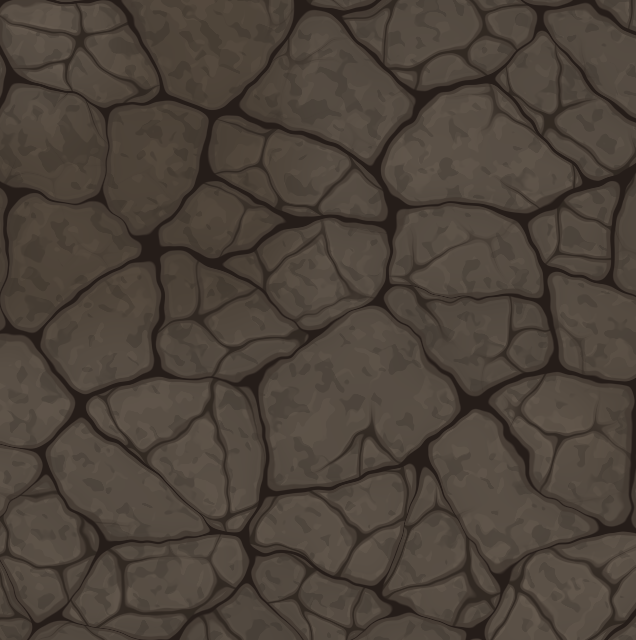
A WebGL 2 fragment shader for this texture:

```glsl
#version 300 es
precision highp float;
// Dry, cracked brown ground: irregular slabs with dark fissures, shaded rims and small flecks.
uniform vec2 u_resolution;
out vec4 fragColor;

vec2 hash2(vec2 p) {
  vec3 q = fract(p.xyx * vec3(0.1031, 0.1030, 0.0973));
  q += dot(q, q.yzx + 33.33);
  return fract((q.xx + q.yz) * q.zy);
}

float noise(vec2 p) {
  vec2 i = floor(p), f = fract(p);
  f = f * f * (3.0 - 2.0 * f);
  float low = mix(hash2(i).x, hash2(i + vec2(1, 0)).x, f.x);
  float high = mix(hash2(i + vec2(0, 1)).x, hash2(i + vec2(1, 1)).x, f.x);
  return mix(low, high, f.y);
}

vec2 noise2(vec2 p) {
  return vec2(noise(p), noise(p + vec2(37.2, 71.7))) - 0.5;
}

// Distance to the cell border in x, widened where borders meet; cell id in yz.
vec3 cells(vec2 p) {
  vec2 base = floor(p), nearest = vec2(0), id = base;
  float best = 9.0;
  for (int y = -1; y <= 1; y++)
    for (int x = -1; x <= 1; x++) {
      vec2 c = base + vec2(x, y);
      vec2 r = c + hash2(c) - p;
      if (dot(r, r) < best) {
        best = dot(r, r);
        nearest = r;
        id = c;
      }
    }
  float sum = 0.0;
  for (int y = -2; y <= 2; y++)
    for (int x = -2; x <= 2; x++) {
      if (x == 0 && y == 0) continue;
      vec2 c = id + vec2(x, y);
      vec2 r = c + hash2(c) - p;
      float border = dot(0.5 * (r + nearest), normalize(r - nearest));
      sum += exp(-24.0 * border);
    }
  return vec3(-log(sum) / 24.0, id);
}

// Share of the pixel that lies below the given distance.
float below(float d, float limit) {
  float px = 0.8 / u_resolution.y;
  return 1.0 - smoothstep(limit - px, limit + px, d);
}

void main() {
  vec2 p = gl_FragCoord.xy / u_resolution.y;

  // Bent and ragged outlines
  vec2 q = p + 0.075 * noise2(p * 5.0 + 3.0) + 0.022 * noise2(p * 17.0)
             + 0.008 * noise2(p * 48.0);

  // Main slabs, some of them broken into smaller pieces
  vec3 slab = cells(q * vec2(5.0, 5.9) + 11.0);
  vec2 tint = hash2(slab.yz + 53.0);
  vec3 piece = cells(q * vec2(9.2, 10.0) + floor(tint * 40.0));
  float broken = smoothstep(0.32, 0.6, noise(p * 7.0 + 20.0) * 0.6 + tint.x * 0.45);
  float mainDist = slab.x / 5.45;
  float fineDist = piece.x / 9.6;
  float mainWidth = mix(0.0006, 0.0036, smoothstep(0.15, 0.85, noise(p * 6.0 + 8.0)));
  float fineWidth = 0.0015 * broken;

  // Ground tone: cool and light to brown and dim
  float dim = smoothstep(0.42, 0.85, noise(p * 3.1 + 5.0));
  vec3 color = mix(vec3(0.342, 0.304, 0.266), vec3(0.295, 0.254, 0.212), dim * 0.8);
  color *= 0.965 + 0.07 * tint.y + 0.06 * (noise(p * 9.0) - 0.5);
  color *= 1.0 + 0.025 * (hash2(piece.yz + 7.0).x - 0.5) * broken;

  // Angular flecks, dark and light, gathered in patches
  vec2 g = mat2(0.8, 0.6, -0.6, 0.8) * p + 0.016 * noise2(p * 75.0);
  float patches = 0.14 * (noise(p * 13.0 + 31.0) - 0.5);
  float darkFleck = smoothstep(0.66, 0.75, noise(g * vec2(54.0, 72.0)) + patches);
  float lightFleck = smoothstep(0.67, 0.76, noise(g.yx * vec2(50.0, 68.0) + 90.0) - patches);
  color *= 1.0 + 0.065 * lightFleck;
  color *= 1.0 - 0.115 * darkFleck;

  // Pale bevel and darker rim beside the fissures
  float ragged = 0.004 * (noise(p * 42.0 + 14.0) - 0.5);
  float mainRim = mainDist - mainWidth + ragged;
  float fineRim = fineDist - fineWidth + ragged;
  float bevel = max(below(mainRim, 0.0115), below(fineRim, 0.0075) * broken);
  float rim = max(below(mainRim, 0.0062), below(fineRim, 0.0036) * broken);
  color *= 1.0 + 0.035 * bevel;
  color *= 1.0 - 0.08 * exp(-max(mainRim, 0.0) * 55.0);
  color = mix(color, vec3(0.262, 0.224, 0.194), rim * 0.8);

  // Fissures
  color = mix(color, vec3(0.175, 0.145, 0.122), below(fineDist, fineWidth) * broken * 0.85);
  color = mix(color, vec3(0.145, 0.112, 0.098), below(mainDist, mainWidth));
  fragColor = vec4(color, 1.0);
}
```
